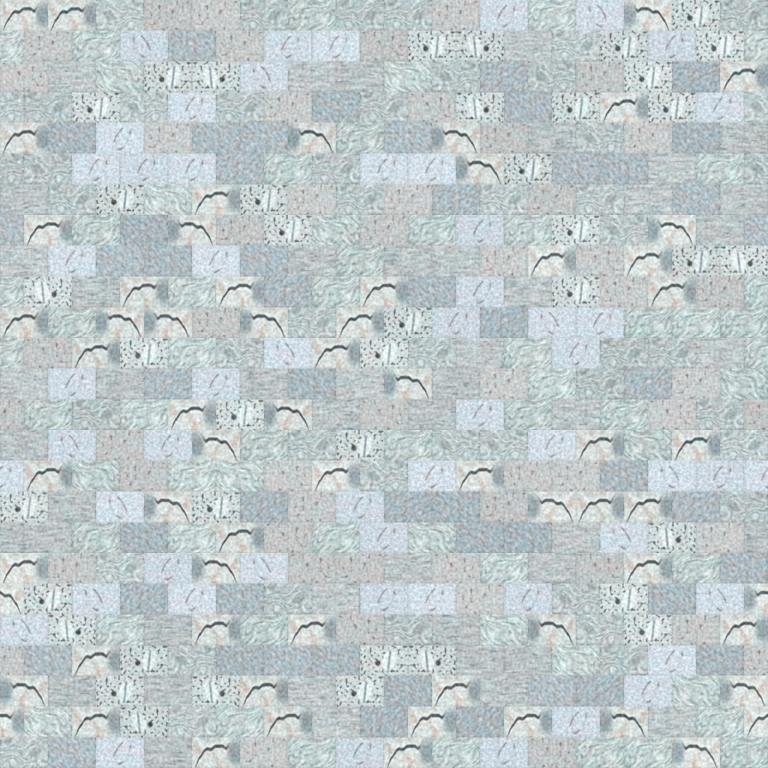
This texture is drawn by a three.js fragment shader. Its source:

```glsl
// Pale stone cladding: a running bond of thin slips, 16 across and 25 down.
// A hash picks one of eight stone faces per slip; each face is built from
// stretched, rotated gradient noise plus a few drawn veins and marks.
varying vec2 vUv;

const vec2 GRID = vec2(16.0, 25.0);
const float ASPECT = 1.5625;        // slip width over height
const float KINDS = 8.0;
const float MIRROR_CHANCE = 0.25;
const float SOFT_SPAN = 0.0010;     // edge smoothing, in canvas units
const float GRAIN = 0.15;
const float SLIP_VARIATION = 0.035;
const float SEAM_WIDTH = 0.07;
const float SEAM_DEPTH = 0.055;

const vec3 DOTTED = vec3(0.775, 0.790, 0.790);
const vec3 BEDDED = vec3(0.750, 0.780, 0.785);
const vec3 PALE = vec3(0.825, 0.870, 0.905);
const vec3 GREEN = vec3(0.770, 0.825, 0.820);
const vec3 SLATE = vec3(0.690, 0.735, 0.755);
const vec3 SPECKLED = vec3(0.775, 0.815, 0.815);
const vec3 CREAM = vec3(0.850, 0.880, 0.870);
const vec3 SWIRLED = vec3(0.735, 0.780, 0.785);
const vec3 WHITE = vec3(0.93, 0.97, 0.97);
const vec3 RUST = vec3(0.80, 0.69, 0.64);
const vec3 BROWN = vec3(0.48, 0.44, 0.42);
const vec3 SHADOW = vec3(0.52, 0.59, 0.62);
const vec3 INK = vec3(0.24, 0.26, 0.27);

float hash(vec2 p) {
  vec3 q = fract(p.xyx * 0.1031);
  q += dot(q, q.yzx + 33.33);
  return fract((q.x + q.y) * q.z);
}

float corner(vec2 i, vec2 d) {
  float a = 6.2832 * hash(i);
  return dot(vec2(cos(a), sin(a)), d);
}

// Gradient noise, about -0.7 to 0.7
float noise(vec2 p) {
  vec2 i = floor(p), f = p - i, e = vec2(1.0, 0.0);
  vec2 w = f * f * f * (f * (f * 6.0 - 15.0) + 10.0);
  return mix(mix(corner(i, f), corner(i + e, f - e), w.x),
             mix(corner(i + e.yx, f - e.yx), corner(i + 1.0, f - 1.0), w.x), w.y);
}

vec2 turn(vec2 p, float a) {
  float c = cos(a), s = sin(a);
  return vec2(c * p.x + s * p.y, c * p.y - s * p.x);
}

// Soft ring of an ellipse, 1 on its outline
float ring(vec2 p, vec2 radii, float width) {
  return 1.0 - smoothstep(0.0, width, abs(length(p / radii) - 1.0));
}

// Stone face; q spans ASPECT by 1, along is the unbroken course position
vec3 face(float kind, vec2 q, vec2 along) {
  if (kind < 0.5) {                       // smooth with dark pits
    float pits = smoothstep(0.30, 0.48, noise(q * 7.0 + 40.0));
    return mix(DOTTED + 0.06 * noise(q * vec2(13.0, 3.0)), BROWN, 0.6 * pits);
  }
  if (kind < 1.5) {                       // level bedding lines
    float wave = 0.8 * noise(along * vec2(1.5, 2.0));
    float beds = noise(vec2(along.x * 2.0, along.y * 9.0 + wave));
    float lines = smoothstep(0.22, 0.45, noise(vec2(along.x * 3.0, along.y * 13.0 + wave) + 9.0));
    return mix(BEDDED + 0.13 * beds, SHADOW, 0.6 * lines);
  }
  if (kind < 2.5) {                       // pale scales with a broken oval
    float scales = 1.0 - smoothstep(0.0, 0.15, abs(noise(q * 8.0 + 21.0)));
    float oval = ring(turn(q - vec2(0.85, 0.5), -0.5), vec2(0.20, 0.42), 0.22);
    oval *= smoothstep(-0.2, 0.15, noise(q * 4.0 + 5.0));
    return mix(PALE - 0.03 + 0.09 * scales, BROWN, 0.65 * oval);
  }
  if (kind < 3.5) {                       // slanting green strokes
    vec2 r = turn(q, 0.65 + 0.5 * noise(q * 1.3 + 3.0));
    float strokes = noise(r * vec2(3.0, 11.0) + 60.0);
    float cuts = smoothstep(0.25, 0.45, noise(r * vec2(3.5, 12.0) + 90.0));
    return mix(GREEN + 0.24 * strokes, SHADOW, 0.7 * cuts);
  }
  if (kind < 4.5) {                       // slate with crossing flecks
    vec2 r = turn(q, -0.8);
    float flecks = noise(r * vec2(5.0, 11.0) + 30.0);
    return SLATE + 0.16 * flecks + vec3(-0.05, 0.02, 0.06) * noise(q * 4.0);
  }
  if (kind < 5.5) {                       // peppered, with a white leaf
    float pepper = smoothstep(0.12, 0.40, noise(q * 10.0 + 70.0));
    vec3 c = mix(SPECKLED + 0.05, INK, 0.65 * pepper);
    vec2 p = turn(q - vec2(0.95, 0.5), -0.35);
    float leaf = 1.0 - smoothstep(0.75, 1.05, length(p / vec2(0.24, 0.40)));
    c = mix(c, WHITE, 0.85 * leaf);
    float vein = 1.0 - smoothstep(0.01, 0.06, abs(p.x + 0.25 * p.y));
    c = mix(c, SHADOW, 0.8 * vein * leaf);
    float knot = 1.0 - smoothstep(0.05, 0.12, length(q - vec2(0.58, 0.42)));
    return mix(c, INK, 0.85 * knot);
  }
  if (kind < 6.5) {                       // cream, rust stain and black crack
    float stain = smoothstep(0.05, 0.45, noise(q * 3.0 + 12.0));
    vec3 c = mix(CREAM + 0.10 * noise(q * 5.0), RUST, 0.55 * stain);
    float path = 0.12 + 0.55 * q.x + 0.45 * noise(vec2(q.x * 4.0, 3.5));
    path += 0.08 * abs(fract(q.x * 4.0) - 0.5);
    float span = smoothstep(0.05, 0.2, q.x) * (1.0 - smoothstep(1.1, 1.3, q.x));
    float gap = abs(q.y - path);
    c = mix(c, WHITE, 0.6 * span * (1.0 - smoothstep(0.05, 0.20, gap)));
    c = mix(c, INK, 0.85 * span * (1.0 - smoothstep(0.02, 0.085, gap)));
    float patch_ = 1.0 - smoothstep(0.15, 0.48, length((q - vec2(1.4, 0.5)) * vec2(1.4, 0.8)));
    return mix(c, SHADOW, 0.75 * patch_);
  }
  vec2 bend = vec2(noise(q * 2.0), noise(q * 2.0 + 8.0));   // swirled grey
  return SWIRLED + 0.24 * noise((q + 0.5 * bend) * vec2(5.0, 9.0) + 50.0);
}

vec3 wall(vec2 uv) {
  vec2 g = uv * GRID;
  float row = floor(g.y);
  g.x += 0.5 * mod(row, 2.0);
  vec2 id = vec2(mod(floor(g.x), GRID.x), row), f = fract(g);
  float kind = floor(hash(id + 3.7) * KINDS);
  float flip = step(hash(id + 51.3), MIRROR_CHANCE);
  vec2 q = vec2(mix(f.x, 1.0 - f.x, flip) * ASPECT, f.y);
  vec3 c = face(kind, q, vec2(g.x * ASPECT, g.y));

  // Fine grain, cool tint and tone of each slip
  c += GRAIN * noise(g * vec2(ASPECT, 1.0) * 11.0 + 130.0);
  c += vec3(-0.03, 0.015, 0.02) * noise(g * 2.5);
  c += SLIP_VARIATION * (hash(id + 17.1) - 0.5);

  // Faint shaded joint
  float edge = min(f.y, min(f.x, 1.0 - f.x) * ASPECT);
  return c - SEAM_DEPTH * (1.0 - smoothstep(0.0, SEAM_WIDTH, edge));
}

void main() {
  vec3 sum = vec3(0.0);
  for (int i = 0; i < 4; i++) {
    vec2 s = vec2(mod(float(i), 2.0), floor(float(i) * 0.5)) - 0.5;
    sum += wall(vUv + s * SOFT_SPAN);
  }
  gl_FragColor = vec4(clamp(sum * 0.25, 0.0, 1.0), 1.0);
}
```
